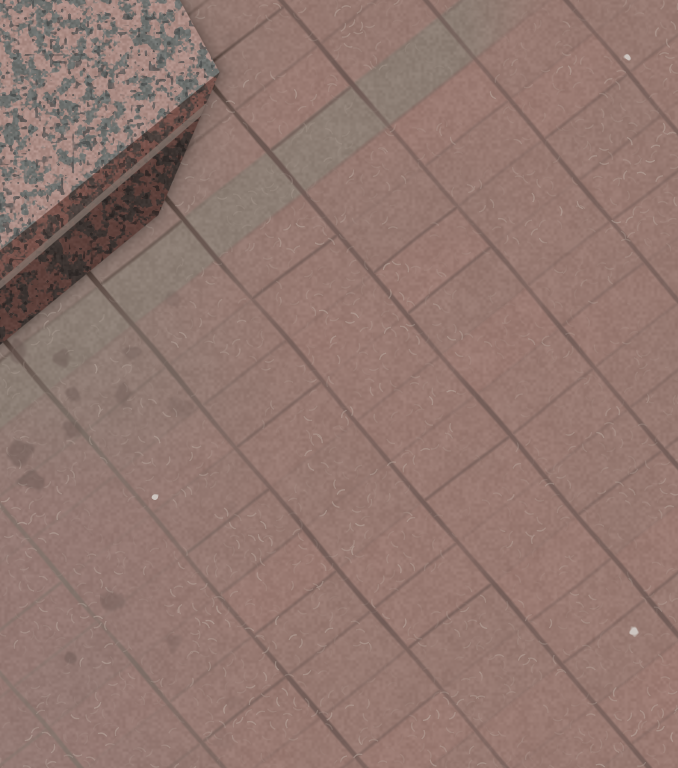
Write a WebGL 1 fragment shader that draws this texture.

```glsl
precision highp float;
// Weathered pink brick paving laid on a diagonal, with a granite block in one corner.
uniform vec2 u_resolution;

const vec2 PITCH = vec2(0.141, 0.069);
const vec3 CLAY = vec3(0.577, 0.470, 0.438);
const vec3 ROSE = vec3(0.612, 0.479, 0.446);
const vec3 CEMENT = vec3(0.540, 0.495, 0.455);
const vec3 JOINT = vec3(0.425, 0.345, 0.325);
const vec3 DUST = vec3(0.72, 0.66, 0.62);
const vec3 GRANITE_PINK = vec3(0.67, 0.55, 0.52);
const vec3 GRANITE_GREY = vec3(0.43, 0.44, 0.43);

float hash(vec2 p) {
  vec3 q = fract(p.xyx * 0.1031);
  q += dot(q, q.yzx + 33.33);
  return fract((q.x + q.y) * q.z);
}

vec2 hash2(vec2 p) { return vec2(hash(p), hash(p + 37.1)); }

float noise(vec2 p) {
  vec2 i = floor(p), f = fract(p);
  f = f * f * (3.0 - 2.0 * f);
  return mix(mix(hash(i), hash(i + vec2(1, 0)), f.x),
             mix(hash(i + vec2(0, 1)), hash(i + vec2(1, 1)), f.x), f.y);
}

float fbm(vec2 p) {
  return 0.5 * noise(p) + 0.3 * noise(p * 2.1 + 9.0) + 0.2 * noise(p * 4.3 + 23.0);
}

// Signed distance to the line a-b, positive on its right side.
float lineSide(vec2 p, vec2 a, vec2 b) {
  vec2 d = normalize(b - a);
  return dot(p - a, vec2(d.y, -d.x));
}

float stroke(float dist, float halfWidth, float soft) {
  return 1.0 - smoothstep(halfWidth - soft, halfWidth + soft, abs(dist));
}

// Short curved pale fibres, one in each cell.
float fibres(vec2 p, float size) {
  vec2 g = p / size, id = floor(g);
  float ink = 0.0;
  for (int j = -1; j <= 1; j++) for (int i = -1; i <= 1; i++) {
    vec2 cell = id + vec2(i, j);
    float turn = 6.2832 * hash(cell + 71.3);
    vec2 dir = vec2(cos(turn), sin(turn)), q = g - cell - hash2(cell);
    float t = dot(q, dir), along = clamp(t, -0.4, 0.4);
    float across = dot(q, vec2(-dir.y, dir.x)) - 0.8 * along * along;
    float weight = pow(hash(cell + 13.7), 3.0);
    ink = max(ink, weight * (1.0 - smoothstep(0.02, 0.13, length(vec2(t - along, across)))));
  }
  return ink;
}

// Sparse round marks with ragged rims.
float spots(vec2 p, float size, float radius, float chance) {
  vec2 cell = floor(p / size);
  vec2 q = p - (cell + 0.2 + 0.6 * hash2(cell + 5.0)) * size;
  float r = radius * (0.6 + 0.6 * hash(cell + 3.0));
  float rim = length(q) + r * 0.7 * (noise(p * 1.5 / radius) - 0.5);
  return step(hash(cell + 19.0), chance) * (1.0 - smoothstep(r * 0.55, r, rim));
}

vec3 granite(vec2 p) {
  float grain = fbm(p * 95.0), fleck = noise(p * 210.0 + 40.0);
  vec3 c = mix(GRANITE_GREY, GRANITE_PINK, smoothstep(0.38, 0.54, grain));
  c = mix(c, vec3(0.29, 0.30, 0.30), 0.7 * smoothstep(0.68, 0.85, fleck));
  return c + 0.10 * (noise(p * 330.0) - 0.5);
}

vec3 paving(vec2 p, float soft, float nearBlock) {
  vec2 warp = 0.004 * (vec2(noise(p * 9.0), noise(p * 9.0 + 50.0)) - 0.5);
  vec2 uv = vec2(dot(p - vec2(0.440, 0.479), vec2(0.763, 0.647)),
                 dot(p - vec2(0.391, 0.746), vec2(0.615, -0.788))) + warp;
  vec2 brick = floor(uv / PITCH), edge = floor(uv / PITCH + 0.5);
  vec2 gap = uv - edge * PITCH;
  float left = 1.0 - smoothstep(0.05, 0.42, p.x);

  // Brick tints, broad discolouration and grain
  vec3 c = mix(CLAY, ROSE, 0.55 * hash(brick + 60.0) + 0.6 * fbm(p * 7.0) - 0.1);
  c = mix(c, vec3(0.555, 0.465, 0.450), 0.5 * left);
  float band = smoothstep(-0.074, -0.068, uv.y) * (1.0 - smoothstep(-0.004, 0.003, uv.y));
  band *= 1.0 - smoothstep(0.58, 0.74, p.x);
  float dusty = left * smoothstep(0.30, 0.55, p.y) * 0.55;
  c = mix(c, CEMENT, max(band * 0.85, dusty));
  c += 0.045 * (noise(p * 260.0) - 0.5) + 0.035 * (fbm(p * 60.0) - 0.5);

  // Long joints are strong, cross joints come and go
  float wear = noise(uv * vec2(20.0, 14.0) + 7.0);
  float rowWear = hash(vec2(brick.x, edge.y) + 90.0);
  float lng = stroke(gap.x, 0.0024 + 0.0012 * wear, soft + 0.0008) * (0.45 + 0.5 * wear);
  float crs = stroke(gap.y, 0.0020, soft + 0.0010) * (0.12 + 0.55 * rowWear * rowWear);
  float joint = clamp(max(lng, crs) * (1.0 + 0.7 * nearBlock), 0.0, 0.95);
  vec3 fill = mix(JOINT, vec3(0.49, 0.445, 0.41), left * (1.0 - nearBlock));
  c = mix(c, mix(fill, vec3(0.29, 0.23, 0.20), nearBlock * 0.7), joint);

  // Fibres, stains and pale chips
  float patchy = smoothstep(0.25, 0.65, fbm(p * 16.0 + 3.0));
  c = mix(c, DUST, 0.55 * patchy * fibres(p, 0.013) * (1.0 - 0.5 * band));
  c = mix(c, vec3(0.41, 0.34, 0.32), 0.45 * left * spots(p, 0.065, 0.016, 0.4));
  return mix(c, vec3(0.80, 0.77, 0.75), spots(p + 0.07, 0.19, 0.008, 0.2));
}

void main() {
  vec2 p = gl_FragCoord.xy / u_resolution.y;
  float soft = 0.8 / u_resolution.y;

  // Block outline, split into its top and its shaded side
  float topEdge = lineSide(p, vec2(0.0, 0.674), vec2(0.286, 0.906));
  float topEnd = -lineSide(p, vec2(0.234, 1.0), vec2(0.286, 0.906));
  float foot = lineSide(p, vec2(0.0, 0.551), vec2(0.206, 0.720));
  float sideEnd = lineSide(p, vec2(0.206, 0.720), vec2(0.286, 0.906));
  float block = max(max(foot, sideEnd), topEnd);
  float nearBlock = exp(-max(block, 0.0) * 16.0);

  vec3 c = paving(p, soft, nearBlock);
  c *= 1.0 - 0.25 * exp(-max(block, 0.0) * 110.0);
  vec3 stone = granite(p);
  vec3 side = stone * vec3(0.70, 0.59, 0.57);
  float groove = lineSide(p, vec2(0.0, 0.629), vec2(0.267, 0.859));
  side = mix(side, side * 0.78, smoothstep(-soft, soft, groove));
  side = mix(side, vec3(0.50, 0.44, 0.41), 0.8 * stroke(groove, 0.004, soft));
  stone = mix(stone, side, smoothstep(-soft, soft, topEdge));
  c = mix(c, stone, 1.0 - smoothstep(-soft, soft, block));
  gl_FragColor = vec4(c, 1.0);
}
```
